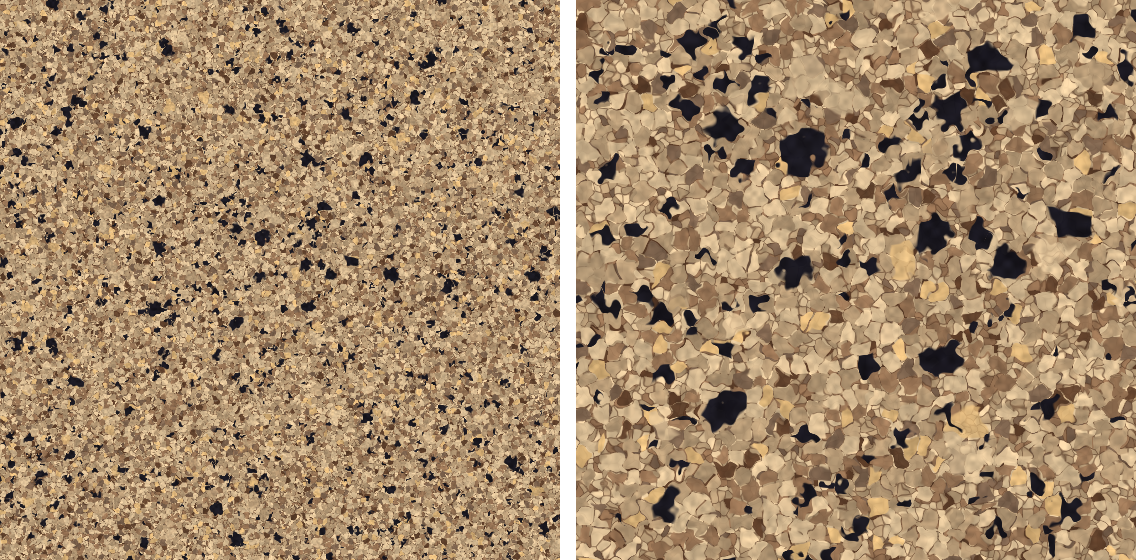
Left: the whole. Right: its middle third, enlarged.
Write a WebGL 1 fragment shader that draws this texture.

```glsl
precision highp float;
// Polished tan granite: packed cream and brown grains with clustered black flecks.
uniform vec2 u_resolution;

const vec3 CREAM = vec3(0.86, 0.75, 0.59);
const vec3 TAN = vec3(0.71, 0.60, 0.46);
const vec3 BROWN = vec3(0.58, 0.44, 0.32);
const vec3 TAUPE = vec3(0.47, 0.37, 0.29);
const vec3 UMBER = vec3(0.35, 0.23, 0.15);
const vec3 GOLD = vec3(0.88, 0.72, 0.48);
const vec3 BLACK = vec3(0.055, 0.050, 0.075);

// Arithmetic hash: two random values per point
vec2 hash2(vec2 p) {
  vec3 q = fract(vec3(p.xyx) * vec3(0.1031, 0.1030, 0.0973));
  q += dot(q, q.yzx + 33.33);
  return fract((q.xx + q.yz) * q.zy);
}

float valueNoise(vec2 p) {
  vec2 i = floor(p);
  vec2 f = fract(p);
  f = f * f * (3.0 - 2.0 * f);
  float low = mix(hash2(i).x, hash2(i + vec2(1.0, 0.0)).x, f.x);
  float high = mix(hash2(i + vec2(0.0, 1.0)).x, hash2(i + 1.0).x, f.x);
  return mix(low, high, f.y);
}

// Cellular grains: x = gap to the neighbouring grain, yz = grain id
vec3 grains(vec2 p, float seed) {
  vec2 base = floor(p);
  vec2 nearestId = base;
  float nearest = 9.0;
  float second = 9.0;
  for (int y = -1; y <= 1; y++) {
    for (int x = -1; x <= 1; x++) {
      vec2 id = base + vec2(float(x), float(y));
      float d = length(id + 0.1 + 0.8 * hash2(id + seed) - p);
      if (d < nearest) {
        second = nearest;
        nearest = d;
        nearestId = id;
      } else {
        second = min(second, d);
      }
    }
  }
  return vec3(second - nearest, nearestId);
}

// Mineral colour: pick runs from light to dark, tone varies it slightly
vec3 mineral(float pick, float tone) {
  vec3 c = mix(CREAM, TAN, step(0.41, pick));
  c = mix(c, BROWN, step(0.74, pick));
  c = mix(c, TAUPE, step(0.89, pick));
  c = mix(c, UMBER, step(0.96, pick));
  c = mix(c, GOLD, step(pick, 0.08));
  return c * (0.91 + 0.18 * tone);
}

// Coverage of the grains selected with the given chance, inset by a gap
float coverage(vec3 cell, float seed, float chance, float gap, float soft) {
  float chosen = step(hash2(cell.yz + seed + 7.0).x, chance);
  return chosen * smoothstep(gap - soft, gap + soft, cell.x);
}

// Black flecks, more frequent in some areas than others
float flecks(vec2 uv, float scale, float seed, float chance, float pixel) {
  vec3 cell = grains(uv * scale, seed);
  float cluster = valueNoise(cell.yz / scale * 13.0 + 5.0);
  float localChance = chance * (0.25 + 1.5 * cluster);
  return coverage(cell, seed, localChance, 0.10, 0.05 + pixel * scale);
}

void main() {
  float pixel = 1.0 / min(u_resolution.x, u_resolution.y);
  vec2 uv = gl_FragCoord.xy * pixel;
  vec2 ripple = vec2(valueNoise(uv * 190.0), valueNoise(uv * 190.0 + 61.0)) - 0.5;
  vec2 p = uv + ripple * 0.005;

  // Fine crystals with dark seams fill the spaces
  vec3 fine = grains(p * 215.0, 11.0);
  vec2 fineRand = hash2(fine.yz + 83.0);
  vec3 color = mineral(0.12 + 0.88 * fineRand.x, fineRand.y);
  color = mix(UMBER, color, 0.42 + 0.58 * smoothstep(0.0, 0.28, fine.x));

  // Main grains
  vec3 grain = grains(p * 108.0, 29.0);
  vec2 grainRand = hash2(grain.yz + 137.0);
  float body = coverage(grain, 29.0, 0.78, 0.05 + 0.12 * grainRand.y, 0.03 + pixel * 60.0);
  color = mix(color, mineral(grainRand.x, grainRand.y), body * 0.92);

  // Occasional large pale grains
  vec3 large = grains(p * 54.0, 47.0);
  vec2 largeRand = hash2(large.yz + 211.0);
  float pale = coverage(large, 47.0, 0.06, 0.12, 0.05 + pixel * 30.0);
  color = mix(color, mineral(largeRand.x * 0.6, largeRand.y), pale * 0.75);

  // Crystal mottling inside the grains
  float mottle = valueNoise(uv * 330.0 + 19.0) - 0.5;
  color *= 1.0 + 0.20 * mottle;

  // Black flecks in three sizes, with a faint blue sheen
  vec2 q = uv + ripple * 0.009;
  float dark = flecks(q, 48.0, 59.0, 0.016, pixel);
  dark = max(dark, flecks(q, 84.0, 71.0, 0.032, pixel));
  dark = max(dark, flecks(q, 150.0, 97.0, 0.026, pixel));
  vec3 sheen = vec3(0.05, 0.05, 0.07) * valueNoise(uv * 210.0 + 43.0);
  color = mix(color, BLACK + sheen, dark * 0.97);

  gl_FragColor = vec4(clamp(color, 0.0, 1.0), 1.0);
}
```
